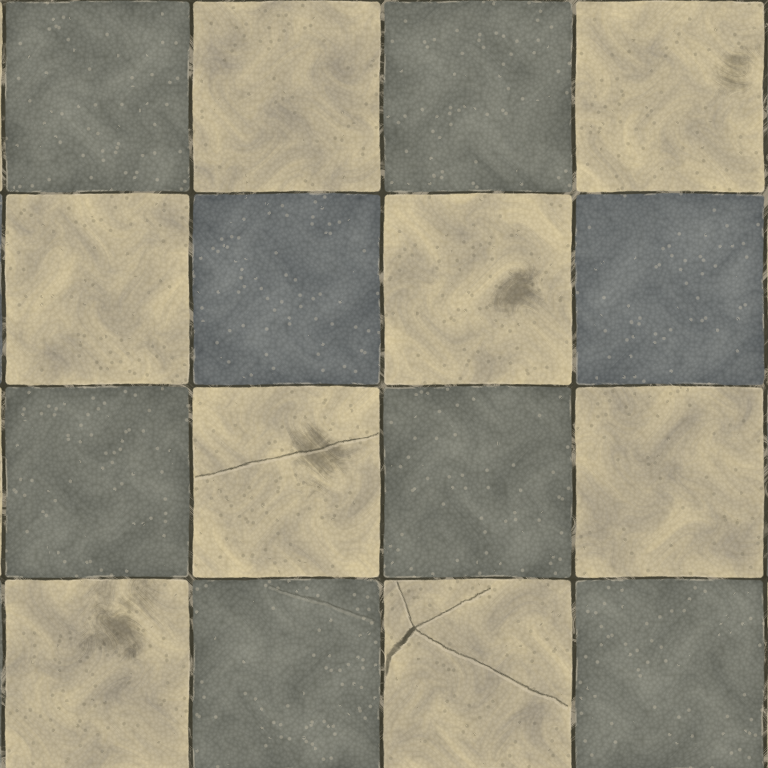
This texture is drawn by a Shadertoy shader. Its source:

```glsl
// Worn checkerboard floor of 4 x 4 stone tiles, grey-green against sandy beige.
// Rounded-box distances cut the joints, warped layered sines mottle the stone,
// cellular noise adds grain and specks, and segment distances draw the cracks.

#define TILES 4.0
#define JOINT vec2(0.0026, 0.0014)    // half widths: upright, level
#define CORNER 0.005
#define DARK_LOW vec3(0.39, 0.395, 0.36)
#define DARK_HIGH vec3(0.55, 0.55, 0.50)
#define LIGHT_LOW vec3(0.62, 0.585, 0.51)
#define LIGHT_HIGH vec3(0.79, 0.735, 0.595)
#define PALE vec3(0.86, 0.81, 0.71)
#define SHADOW vec3(0.25, 0.24, 0.19)
#define GRAIN 0.07
#define SPECKS 0.10

// Crack segments, start and end; the first two are broken wide open.
const vec4 CRACKS[7] = vec4[7](
    vec4(0.497, 0.102, 0.508, 0.147), vec4(0.508, 0.147, 0.537, 0.180),
    vec4(0.537, 0.180, 0.518, 0.244), vec4(0.537, 0.180, 0.638, 0.234),
    vec4(0.537, 0.180, 0.738, 0.082), vec4(0.257, 0.379, 0.492, 0.436),
    vec4(0.352, 0.238, 0.488, 0.193));

// Sooty stains: centre and radius.
const vec3 STAINS[4] = vec3[4](
    vec3(0.674, 0.622, 0.030), vec3(0.957, 0.909, 0.032),
    vec3(0.410, 0.405, 0.042), vec3(0.165, 0.195, 0.050));

float hash(vec2 p) {
    return fract(sin(dot(p, vec2(127.1, 311.7))) * 43758.5);
}

// Layered sines, each bent by the one before; roughly -1 to 1.
float clouds(vec2 p) {
    float sum = 0.0, amp = 0.55;
    for (int i = 0; i < 6; i++) {
        p += 0.7 * sin(p.yx * 1.3 + float(i) * 1.9);
        sum += amp * sin(p.x) * sin(p.y);
        p = mat2(0.8, 0.6, -0.6, 0.8) * p * 1.8;
        amp *= 0.66;
    }
    return sum;
}

// Cellular noise: distance to the nearest point, and that point's random value.
vec2 cellular(vec2 p) {
    vec2 cell = floor(p), best = vec2(9.0, 0.0);
    for (int j = -1; j <= 1; j++)
    for (int i = -1; i <= 1; i++) {
        vec2 c = cell + vec2(i, j);
        float d = length(c + vec2(hash(c), hash(c + 37.0)) - p);
        if (d < best.x) best = vec2(d, hash(c + 71.0));
    }
    return best;
}

float roundedBox(vec2 p, vec2 halfSize) {
    vec2 q = abs(p) - halfSize + CORNER;
    return length(max(q, 0.0)) + min(max(q.x, q.y), 0.0) - CORNER;
}

float segment(vec2 p, vec4 s) {
    vec2 a = p - s.xy, b = s.zw - s.xy;
    return length(a - b * clamp(dot(a, b) / dot(b, b), 0.0, 1.0));
}

// Signed distance to the nearest crack edge.
float cracks(vec2 p) {
    float d = 1.0;
    for (int i = 0; i < 7; i++)
        d = min(d, segment(p, CRACKS[i]) - (i < 2 ? 0.0028 : 0.0005));
    return d;
}

void mainImage(out vec4 fragColor, in vec2 fragCoord) {
    vec2 uv = fragCoord / iResolution.xy;
    float px = 1.0 / iResolution.y;

    // Hand-laid grid: uneven spacing and slightly wavering joints
    vec2 grid = uv + vec2(0.003 - 0.008 * exp(-6.0 * uv.x), 0.004 * (1.0 - uv.y));
    grid += 0.0008 * sin(uv.yx * vec2(31.0, 27.0));
    vec2 tile = floor(grid * TILES);
    vec2 local = (fract(grid * TILES) - 0.5) / TILES;
    float dark = mod(tile.x + tile.y, 2.0);
    float seed = hash(tile + 3.0);
    float rough = clouds(uv * 75.0);
    float d = roundedBox(local, 0.5 / TILES - JOINT) + 0.0009 * rough;

    // Stone: mottled body, dusky rims on dark tiles and sandy rims on light ones
    float rim = exp(min(d, 0.0) / 0.016);
    float mottle = clouds(uv * 34.0 + seed * 40.0);
    float tone = 0.53 + 0.25 * (seed - 0.5) + mottle * mix(0.48, 0.32, dark);
    tone += rim * mix(0.28, -0.42, dark);
    vec3 stone = mix(mix(LIGHT_LOW, LIGHT_HIGH, clamp(tone, 0.0, 1.2)),
                     mix(DARK_LOW, DARK_HIGH, clamp(tone, -0.1, 1.1)), dark);
    if (tile.y == 2.0) stone += dark * vec3(-0.015, -0.005, 0.03);

    // Stains with ragged outlines
    for (int i = 0; i < 4; i++) {
        float r = length(uv - STAINS[i].xy) / STAINS[i].z;
        float soot = smoothstep(1.2, 0.1, r + 0.6 * mottle + 0.25 * rough);
        stone *= 1.0 - 0.24 * soot * (1.0 - dark);
    }

    // Fine grain, then clustered specks: pale on dark tiles, dusky on light ones
    stone += GRAIN * (0.48 - cellular(uv * 190.0).x) + 0.012 * rough;
    vec2 speck = cellular(uv * 105.0);
    float dense = SPECKS * (1.0 + 1.5 * clouds(uv * 19.0 + 8.0));
    float spot = smoothstep(0.36, 0.12, speck.x) * step(speck.y, dense);
    stone = mix(stone, mix(SHADOW, PALE, dark), spot * mix(0.18, 0.32, dark));

    // Cracks: dark groove with a lit lower lip
    vec2 bent = uv + 0.0028 * vec2(clouds(uv * 45.0), clouds(uv * 45.0 + 9.0));
    float lip = 1.0 - smoothstep(0.0, 0.0025, cracks(bent + vec2(0.001, 0.0032)));
    float groove = 1.0 - smoothstep(-px, px + 0.0006, cracks(bent));
    stone = mix(stone, PALE, 0.40 * lip * (1.0 - 0.6 * dark));
    stone = mix(stone, SHADOW, groove * (0.65 + 0.2 * rough) * (1.0 - 0.5 * dark));

    // Joints: chipped pale arris beside a dark, partly filled gap
    float chip = smoothstep(-0.0035, -0.0005, d) * smoothstep(-0.1, 0.6, clouds(uv * 48.0 + 5.0));
    stone = mix(stone, PALE, 0.5 * chip);
    float filled = smoothstep(0.0, 0.7, clouds(uv * 55.0 + 20.0));
    vec3 grout = mix(SHADOW, PALE * 0.85, 0.7 * filled) + 0.05 * rough;
    vec3 color = mix(stone, grout, smoothstep(-px, px, d));

    fragColor = vec4(clamp(color, 0.0, 1.0), 1.0);
}
```
